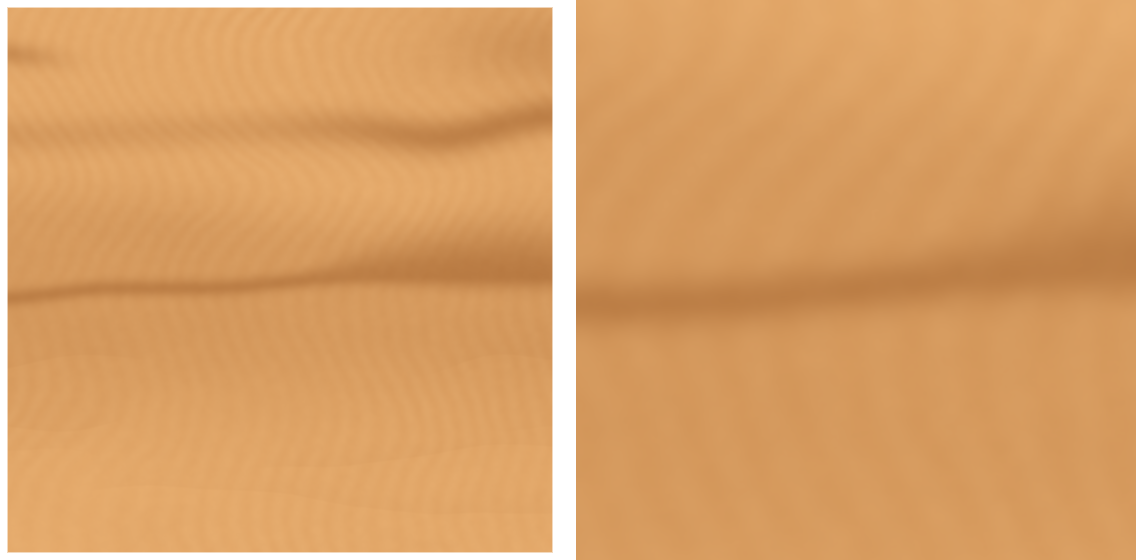
Left, the full canvas; right, a detail of the centre.
Give the GLSL for this texture, as a WebGL 2 fragment shader.

```glsl
#version 300 es
precision highp float;

uniform vec2 u_resolution;
out vec4 fragColor;

float hash(vec2 p) {
    p = fract(p * vec2(0.1031, 0.1137));
    p += dot(p, p.yx + 33.33);
    return fract((p.x + p.y) * p.x * 17.0);
}

float noise(vec2 p) {
    vec2 cell = floor(p), f = fract(p);
    f = f * f * (3.0 - 2.0 * f);
    return mix(mix(hash(cell), hash(cell + vec2(1, 0)), f.x),
               mix(hash(cell + vec2(0, 1)), hash(cell + vec2(1, 1)), f.x), f.y);
}

float fbm(vec2 p) {
    float sum = 0.0, amplitude = 0.5;
    for (int i = 0; i < 4; i++) {
        sum += amplitude * noise(p);
        p = mat2(1.6, 1.2, -1.2, 1.6) * p + 7.3;
        amplitude *= 0.5;
    }
    return sum;
}

float bump(float d, float width) {
    return exp(-d * d / (width * width));
}

// Wind ripples: near-vertical lines bent by height and by slow noise
float ripples(vec2 p) {
    float bend = 0.07 * bump(p.y - 0.93, 0.1) - 0.05 * bump(p.y - 0.68, 0.08)
               + 0.025 * sin(p.y * 17.0) + 0.28 * max(0.3 - p.y, 0.0) * (1.0 - 2.2 * p.x);
    float warp = 0.11 * (noise(p * vec2(3.0, 5.0) + 4.0) - 0.5)
               + 0.02 * (noise(p * vec2(11.0, 19.0)) - 0.5);
    float wave = sin(6.2832 * 28.0 * (p.x + bend + warp));
    float strength = 0.35 + 0.65 * noise(p * vec2(4.0, 7.0) + 19.0);
    strength *= 0.8 + 0.7 * smoothstep(0.75, 0.9, p.y) * smoothstep(0.8, 0.3, p.x);
    return wave * strength;
}

// Soft shadows in the hollows between dunes
float hollows(vec2 p) {
    float upper = 0.757 + 0.014 * smoothstep(0.0, 0.55, p.x)
                - 0.016 * smoothstep(0.6, 0.78, p.x) + 0.038 * smoothstep(0.78, 1.0, p.x);
    float upperDepth = mix(0.055, 0.145, smoothstep(0.4, 0.85, p.x));
    float shade = upperDepth * bump(p.y - upper, 0.033);

    float ridge = 0.467 + 0.018 * smoothstep(0.0, 0.2, p.x) + 0.023 * smoothstep(0.35, 0.68, p.x);
    float spread = smoothstep(0.5, 0.92, p.x);
    float d = p.y - ridge;
    float width = d > 0.0 ? mix(0.016, 0.095, spread) : mix(0.015, 0.024, spread);
    shade += mix(0.095, 0.115, spread) * bump(d, width);

    shade += 0.1 * bump(p.y - 0.905 + 0.1 * p.x, 0.021) * smoothstep(0.18, 0.0, p.x);
    shade += 0.065 * bump(length((p - vec2(0.97, 0.915)) * vec2(0.38, 1.0)), 0.07);
    return shade;
}

// Faint overlapping crests on the lower slope
float crests(vec2 p) {
    float shade = 0.0;
    for (int i = 0; i < 4; i++) {
        float k = float(i);
        float line = 0.09 + 0.08 * k + 0.025 * sin(p.x * (5.0 + k) + k * 2.1)
                   + 0.02 * noise(vec2(p.x * 8.0, k * 5.0));
        float d = p.y - line;
        shade += 0.012 * smoothstep(-0.002, 0.003, d) * exp(-max(d, 0.0) * 22.0)
               * smoothstep(0.25, 0.6, noise(vec2(p.x * 3.0 + k * 9.0, k)));
    }
    return shade;
}

void main() {
    vec2 p = gl_FragCoord.xy / u_resolution;

    // Broad tone of the slopes
    float shade = 0.055 * smoothstep(0.12, 0.42, p.y)
                * (1.0 - smoothstep(0.56, 0.7, p.y + 0.1 * (p.x - 0.4)));
    shade += 0.018 * smoothstep(0.45, 1.0, p.x) * smoothstep(0.75, 0.95, p.y);
    shade += 0.025 * (fbm(p * vec2(3.0, 8.0)) - 0.4);
    shade += hollows(p) + crests(p);

    // Ripples fade in deep shadow, and fine grain covers everything
    float ripple = ripples(p) * (1.0 - smoothstep(0.05, 0.15, shade) * 0.65);
    shade += 0.016 * (fbm(p * 75.0) - 0.47);
    vec3 sand = vec3(0.895, 0.665, 0.42) - shade * vec3(1.0, 1.08, 0.93);
    sand += ripple * vec3(0.006, 0.011, 0.013);

    // White margin
    vec2 inset = 0.4865 - abs(p - 0.5);
    float inside = smoothstep(-0.0015, 0.0015, min(inset.x, inset.y));
    fragColor = vec4(mix(vec3(1.0), sand, inside), 1.0);
}
```
